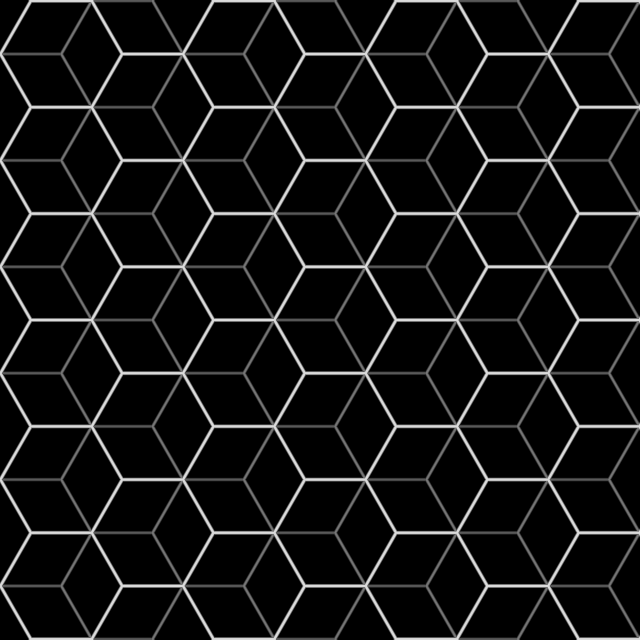
A Shadertoy shader for this pattern:

```glsl
const vec2 ORIGIN = vec2(0.0007, 0.0013);
const float SIDE = 0.0951;          // hexagon side
const float HEIGHT = 0.16623;       // hexagon height, six per canvas
const float RIM_HALF_WIDTH = 0.0024;
const float SPOKE_HALF_WIDTH = 0.0021;
const float SOFTNESS = 0.0017;
const float RIM_TONE = 0.86;
const float SPOKE_TONE = 0.46;
const float LEVEL_SPOKE_TONE = 0.35;

float segmentDistance(vec2 p, vec2 a, vec2 b) {
    vec2 pa = p - a, ba = b - a;
    return length(pa - ba * clamp(dot(pa, ba) / dot(ba, ba), 0.0, 1.0));
}

float stroke(float dist, float halfWidth, float softness) {
    return 1.0 - smoothstep(halfWidth - softness, halfWidth + softness, dist);
}

// Hexagon outline, folded into one quadrant
float rimDistance(vec2 p, float side, float height) {
    vec2 q = abs(p);
    vec2 corner = 0.5 * vec2(side, height);
    float flatEdge = segmentDistance(q, vec2(0.0, corner.y), corner);
    float slantEdge = segmentDistance(q, corner, vec2(side, 0.0));
    return min(flatEdge, slantEdge);
}

// One outlined cube: bright rim and three dimmer inner edges
float cubeTone(vec2 p, float side, float height, float softness) {
    vec2 corner = 0.5 * vec2(side, height);
    float rim = rimDistance(p, side, height);
    float slanted = segmentDistance(vec2(p.x, abs(p.y)), vec2(0.0), corner);
    float level = segmentDistance(p, vec2(0.0), vec2(-side, 0.0));

    float tone = RIM_TONE * stroke(rim, RIM_HALF_WIDTH, softness);
    tone = max(tone, SPOKE_TONE * stroke(slanted, SPOKE_HALF_WIDTH, softness));
    return max(tone, LEVEL_SPOKE_TONE * stroke(level, SPOKE_HALF_WIDTH, softness));
}

void mainImage(out vec4 fragColor, in vec2 fragCoord) {
    vec2 p = fragCoord / iResolution.xy - ORIGIN;
    float softness = max(SOFTNESS, 0.7 / iResolution.y);
    vec2 period = vec2(3.0 * SIDE, HEIGHT);
    vec2 firstCenter = vec2(SIDE, 0.5 * HEIGHT);

    // Two interleaved lattices of cubes
    float tone = 0.0;
    for (int i = 0; i < 2; i++) {
        vec2 center = firstCenter + 0.5 * float(i) * period;
        vec2 local = (fract((p - center) / period + 0.5) - 0.5) * period;
        tone = max(tone, cubeTone(local, SIDE, HEIGHT, softness));
    }
    fragColor = vec4(vec3(tone), 1.0);
}
```
